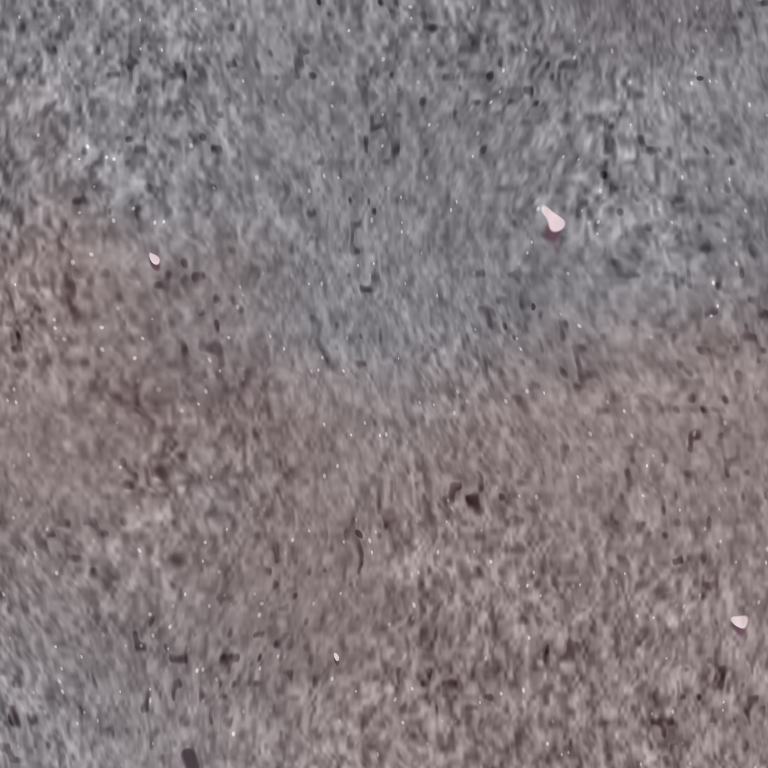
Write a three.js fragment shader that draws this texture.

```glsl
varying vec2 vUv;

float hash(vec2 p) {
  return fract(sin(dot(p, vec2(127.1, 311.7))) * 43758.5453);
}

float noise(vec2 p) {
  vec2 i = floor(p), f = fract(p);
  f = f * f * (3.0 - 2.0 * f);
  return mix(mix(hash(i), hash(i + vec2(1.0, 0.0)), f.x),
             mix(hash(i + vec2(0.0, 1.0)), hash(i + vec2(1.0, 1.0)), f.x), f.y);
}

float fbm(vec2 p) {
  float sum = 0.0, amp = 0.5;
  for (int i = 0; i < 4; i++) {
    sum += amp * noise(p);
    p = mat2(1.6, 1.2, -1.2, 1.6) * p + 7.3;
    amp *= 0.5;
  }
  return sum / 0.9375;
}

float segmentDistance(vec2 p, vec2 a, vec2 b) {
  vec2 d = b - a;
  return length(p - a - d * clamp(dot(p - a, d) / dot(d, d), 0.0, 1.0));
}

// One small bright grain per chosen cell
float sparkles(vec2 p) {
  vec2 cell = floor(p);
  vec2 centre = 0.35 + 0.3 * vec2(hash(cell + 3.1), hash(cell + 8.7));
  float size = 0.2 + 0.15 * hash(cell + 5.9);
  float lit = smoothstep(0.92, 1.0, hash(cell));
  return lit * (1.0 - smoothstep(0.3 * size, size, length(fract(p) - centre)));
}

void main() {
  vec2 p = vUv;

  // Broad drift from cool grey to warm brown
  float drift = fbm(p * 3.0 + 4.0);
  float warmth = smoothstep(0.78, 0.42, p.y + 0.7 * (drift - 0.5));
  warmth *= 1.0 - 0.75 * smoothstep(0.45, 0.05, length(p * vec2(0.8, 1.0)));
  vec3 color = mix(vec3(0.515, 0.507, 0.527), vec3(0.545, 0.488, 0.490), warmth);
  color += 0.11 * (fbm(p * 6.0 + 21.0) - 0.5);

  // Dim stains
  float stain = smoothstep(0.2, 0.0, length((p - vec2(0.82, 1.0)) * vec2(0.8, 1.3)));
  stain += 0.7 * smoothstep(0.16, 0.0, length((p - vec2(0.25, 0.47)) * vec2(0.8, 1.2)));
  color -= stain * fbm(p * 16.0) * vec3(0.13, 0.15, 0.15);

  // Upright grains with a wandering lean
  vec2 g = p + vec2(0.08 * noise(p * 3.0 + 9.0) + 0.1 * p.y, 0.0);
  g += 0.006 * vec2(noise(p * 40.0), noise(p * 40.0 + 17.0));
  float contrast = mix(0.75, 1.3, smoothstep(0.3, 0.7, fbm(p * 5.0 + 40.0)));
  float grain = 0.19 * (noise(g * vec2(130.0, 66.0)) - 0.5);
  grain += 0.16 * (noise(g * vec2(215.0, 115.0) + 31.0) - 0.5);
  grain += 0.09 * (noise(g * vec2(58.0, 34.0) + 57.0) - 0.5);
  color += contrast * grain;

  // Dark pits gathered in clumps
  float clump = smoothstep(0.42, 0.72, fbm(p * 11.0 + 63.0));
  float pit = smoothstep(0.66, 0.95, noise(g * vec2(105.0, 62.0) + 80.0));
  color -= pit * (0.04 + 0.17 * clump) * vec3(0.95, 1.0, 0.97);

  color += 0.26 * sparkles(g * vec2(105.0, 72.0)) * vec3(0.96, 0.97, 1.0);

  // Short ragged cracks and dark crumbs
  vec2 rough = p + 0.016 * (vec2(noise(p * 45.0), noise(p * 45.0 + 11.0)) - 0.5);
  for (int i = 0; i < 4; i++) {
    float k = float(i);
    vec2 top = fract(vec2(0.08, 0.68) + k * vec2(0.163, 0.955));
    vec2 tip = top + vec2(0.03, -0.07) * (0.5 + 0.6 * hash(vec2(k, 2.0)));
    float crack = 1.0 - smoothstep(0.001, 0.007, segmentDistance(rough, top, tip));
    color -= 0.17 * crack * (0.4 + 0.6 * noise(p * 60.0));

    vec2 crumb = fract(vec2(0.25, 0.008) + k * vec2(0.22, 0.297));
    float radius = mix(0.015, 0.006, min(k, 1.0));
    float dark = 1.0 - smoothstep(0.5 * radius, radius, length(rough - crumb));
    color = mix(color, vec3(0.24, 0.19, 0.22), 0.8 * dark);
  }

  // Pale pebbles with a dark rim below
  for (int i = 0; i < 4; i++) {
    float k = float(i);
    vec2 q = rough - fract(vec2(0.72, 0.71) + k * vec2(0.24, 0.48));
    float radius = 0.016 / (1.0 + 0.5 * k);
    q.x += 0.35 * q.y;
    float shade = length((q + radius * vec2(0.3, 0.9)) * vec2(1.1, 0.85));
    color = mix(color, vec3(0.33, 0.22, 0.27), 0.75 * (1.0 - smoothstep(0.5 * radius, 1.2 * radius, shade)));
    float pebble = 1.0 - smoothstep(0.75 * radius, 1.05 * radius, length(q * vec2(1.25, 0.95)));
    color = mix(color, vec3(0.87, 0.80, 0.82) + 0.4 * grain, pebble);
  }

  gl_FragColor = vec4(clamp(color, 0.0, 1.0), 1.0);
}
```
